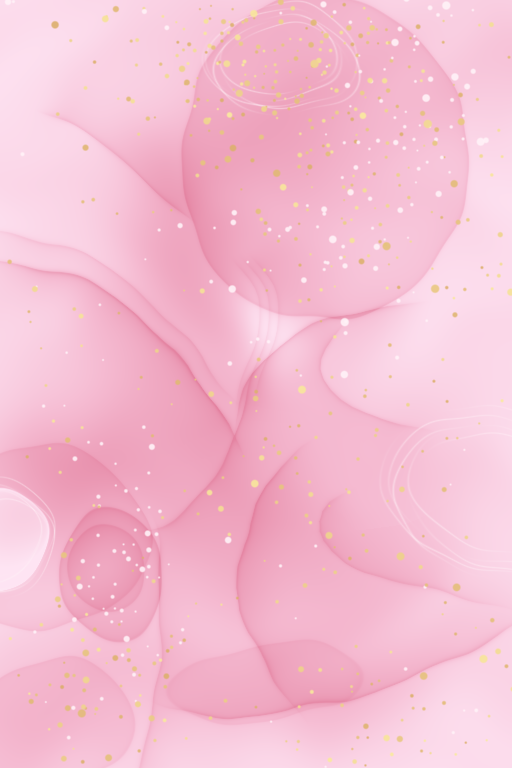
Give the GLSL for this background, as a WebGL 1 fragment shader.

```glsl
precision highp float;
// Pink alcohol-ink washes with fine creases, pale veils and gold and white flecks.
uniform vec2 u_resolution;

const vec3 PALE = vec3(.995, .895, .952);
const vec3 ROSE = vec3(.96, .73, .82);
const vec3 DEEP = vec3(.9, .535, .65);
const vec3 GOLD = vec3(.86, .68, .42);
const vec3 LEMON = vec3(.98, .92, .62);
const vec3 MILK = vec3(1., .95, .97);
const float EDGE = .002;

float hash(vec2 cell, float seed) {
  return fract(sin(dot(cell, vec2(127.1, 311.7)) + seed * 74.7) * 4375.85);
}

float cover(float d) {
  return 1. - smoothstep(-EDGE, EDGE, d);
}

// Layered sines that bend the domain like flowing liquid
vec2 flow(vec2 p, float frequency, float amount) {
  vec2 offset = vec2(0.);
  for (int i = 1; i <= 4; i++) {
    offset += amount * sin(frequency * (p.yx + offset.yx) + vec2(1.3, 4.1) * float(i));
    frequency *= 1.8;
    amount *= .52;
  }
  return p + offset;
}

float glow(vec2 p, float x, float y, float rx, float ry) {
  vec2 q = (p - vec2(x, y)) / vec2(rx, ry);
  return exp(-dot(q, q));
}

float ellipse(vec2 p, vec2 center, vec2 radius) {
  return (length((p - center) / radius) - 1.) * min(radius.x, radius.y);
}

// Translucent pool: crisp border, pigment gathered near the rim
float pool(vec2 p, float x, float y, float rx, float ry) {
  float d = ellipse(p, vec2(x, y), vec2(rx, ry));
  return cover(d) * (.55 + .45 * exp(min(d, 0.) / .05)) + .5 * exp(-abs(d) / .003);
}

// Quadratic curve: thin dark line, soft pigment on its left side
float crease(vec2 p, vec2 a, vec2 b, vec2 c) {
  float nearest = 9., side = 0., along = 0.;
  vec2 start = a;
  for (int i = 1; i <= 14; i++) {
    float t = float(i) / 14.;
    vec2 end = mix(mix(a, b, t), mix(b, c, t), t);
    vec2 chord = end - start, q = p - start;
    float h = clamp(dot(q, chord) / dot(chord, chord), 0., 1.);
    float d = length(q - chord * h);
    if (d < nearest) {
      nearest = d;
      side = sign(chord.x * q.y - chord.y * q.x);
      along = t - (1. - h) / 14.;
    }
    start = end;
  }
  float taper = smoothstep(0., .2, along) * (1. - smoothstep(.8, 1., along));
  float line = exp(-nearest / (.0035 + .001 * sin(along * 18.)));
  return taper * (.6 * line + .55 * cover(-nearest * side) * exp(-nearest / .05));
}

// Nested hairline ellipses, broken along their length
float veil(vec2 p, vec2 center, vec2 radius) {
  float light = 0., angle = atan(p.y - center.y, p.x - center.x);
  for (int i = 0; i < 5; i++) {
    float k = float(i);
    vec2 shift = .012 * vec2(sin(k * 2.4), cos(k * 3.1));
    float d = abs(ellipse(p, center + shift, radius * (1. - .06 * k)));
    light += cover(d - .001) * (.5 + .5 * sin(angle * 2. + k * 1.7));
  }
  return light * .5;
}

float goldDensity(vec2 p) {
  return .035 + .55 * glow(p, .54, 1.4, .22, .16) + .2 * glow(p, .7, 1.1, .16, .2)
    + .22 * glow(p, .2, .14, .16, .14) + .15 * glow(p, .55, .65, .25, .15)
    + .15 * glow(p, .7, .05, .15, .1);
}

float whiteDensity(vec2 p) {
  return .01 + .3 * glow(p, .8, 1.28, .12, .2) + .2 * glow(p, .62, .95, .15, .1)
    + .3 * glow(p, .26, .38, .08, .25);
}

// One jittered fleck per cell: coverage and random tone
vec2 flecks(vec2 p, float size, float seed, float isWhite) {
  vec2 cell = floor(p / size), middle = (cell + .5) * size;
  float density = mix(goldDensity(middle), whiteDensity(middle), isWhite);
  vec2 jitter = vec2(hash(cell, seed), hash(cell, seed + 1.)) - .5;
  float radius = size * mix(.07, .17, hash(cell, seed + 2.));
  float d = length(p - middle - jitter * size * .6) - radius;
  return vec2(step(hash(cell, seed + 3.), density) * cover(d), hash(cell, seed + 4.));
}

// Broad stains that set the depth of colour
float stains(vec2 p) {
  return .1 + .5 * glow(p, .56, 1.3, .27, .28) + .55 * glow(p, .4, 1., .11, .2)
    + .5 * glow(p, .3, .62, .3, .24) + .35 * glow(p, .1, .53, .2, .13)
    + .45 * glow(p, .62, .46, .28, .24) + .4 * glow(p, .15, .08, .18, .15)
    + .3 * glow(p, .6, .18, .35, .1) + .22 * glow(p, 1., 1.37, .13, .12)
    - .45 * glow(p, .53, .9, .06, .08);
}

float pools(vec2 p) {
  return .3 * pool(p, .63, 1.19, .28, .32) + .35 * pool(p, .21, .37, .1, .13)
    + .22 * pool(p, .2, .38, .075, .085) + .2 * pool(p, .08, .44, .2, .18)
    + .14 * pool(p, .52, .17, .19, .075) + .18 * pool(p, .11, .08, .16, .12)
    - .5 * pool(p, -.01, .44, .09, .1);
}

float creases(vec2 p) {
  float ink = .4 * crease(p, vec2(.06, 1.28), vec2(.25, 1.19), vec2(.38, 1.07))
    + .65 * crease(p, vec2(.49, .6), vec2(.42, .92), vec2(-.1, 1.))
    + .3 * crease(p, vec2(.5, .7), vec2(.3, 1.), vec2(-.1, 1.06))
    + .5 * crease(p, vec2(.84, .9), vec2(.5, .9), vec2(.47, .66))
    + .4 * crease(p, vec2(.52, .8), vec2(.46, .54), vec2(.24, .46))
    + .4 * crease(p, vec2(.88, .64), vec2(.55, .71), vec2(.68, .88))
    + .5 * crease(p, vec2(.64, .64), vec2(.28, .47), vec2(.62, .06))
    + .35 * crease(p, vec2(.7, .55), vec2(.4, .4), vec2(1.05, .3))
    + .5 * crease(p, vec2(.28, .15), vec2(.68, .01), vec2(1.08, .34))
    + .35 * crease(p, vec2(.28, .52), vec2(.35, .25), vec2(.26, -.1));
  for (int i = 0; i < 3; i++) {
    vec2 q = p - vec2(.018 * float(i), 0.);
    ink += .2 * crease(q, vec2(.44, 1.02), vec2(.55, .9), vec2(.47, .7));
  }
  return ink;
}

void main() {
  vec2 p = gl_FragCoord.xy / u_resolution.x;
  vec2 wet = flow(p, 9., .013), cloud = flow(p, 6., .045);
  float depth = stains(cloud) + pools(wet) + creases(wet);
  depth += .05 * sin(cloud.x * 17. + 2. * sin(cloud.y * 11.)) * sin(cloud.y * 13.);
  vec3 color = mix(PALE, ROSE, clamp(depth * 2., 0., 1.));
  color = mix(color, DEEP, clamp(depth * 1.5 - .75, 0., 1.1));

  float light = veil(wet, vec2(.98, .53), vec2(.24, .16))
    + veil(wet, vec2(.56, 1.38), vec2(.15, .1)) + veil(wet, vec2(-.01, .44), vec2(.1, .11));
  color = mix(color, MILK, min(light, .6));

  // Fine to large flecks
  for (int i = 0; i < 3; i++) {
    float k = float(i), size = .022 + .013 * k;
    vec2 gold = flecks(p, size, 3. + 9. * k, 0.);
    vec2 white = flecks(p + .011, size, 41. + 9. * k, 1.);
    color = mix(color, mix(GOLD, LEMON, gold.y), gold.x * .9);
    color = mix(color, MILK, white.x * .9);
  }
  gl_FragColor = vec4(color, 1.);
}
```
